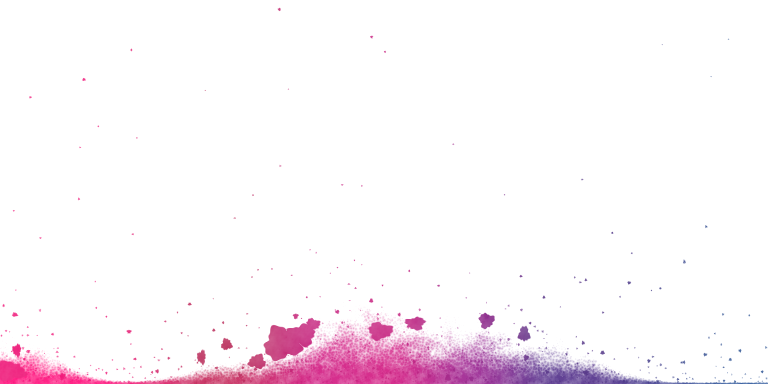
Reproduce this background procedurally as a Shadertoy shader.

```glsl
// Burst of coloured powder along the lower edge of a white ground, pink to blue.

const vec3 PAPER   = vec3(1.0);
const vec3 PINK    = vec3(1.00, 0.09, 0.50);
const vec3 CRIMSON = vec3(0.78, 0.19, 0.38);
const vec3 MAGENTA = vec3(0.83, 0.14, 0.53);
const vec3 PURPLE  = vec3(0.61, 0.18, 0.59);
const vec3 VIOLET  = vec3(0.35, 0.22, 0.56);
const vec3 BLUE    = vec3(0.20, 0.36, 0.62);

vec2 hash2(vec2 p) {
    vec3 q = fract(vec3(p.xyx) * vec3(0.1031, 0.1030, 0.0973));
    q += dot(q, q.yzx + 33.33);
    return fract((q.xx + q.yz) * q.zy);
}

// Distance to the nearest jittered cell point
float cellular(vec2 p) {
    vec2 id = floor(p), f = p - id;
    float nearest = 2.0;
    for (int y = -1; y <= 1; y++)
    for (int x = -1; x <= 1; x++) {
        vec2 cell = vec2(x, y);
        nearest = min(nearest, length(cell + hash2(id + cell) - f));
    }
    return nearest;
}

// Layered, warped sines in about -1..1
float ripple(vec2 p) {
    float sum = 0.0, gain = 0.5;
    for (int i = 0; i < 5; i++) {
        sum += gain * sin(p.x + 1.3 * sin(p.y)) * cos(p.y + 0.7 * sin(p.x));
        p = mat2(1.5, 1.2, -1.2, 1.5) * p + 2.7;
        gain *= 0.62;
    }
    return sum;
}

float bump(float x, float centre, float width) {
    float d = (x - centre) / width;
    return exp(-d * d);
}

float moundHeight(float x) {
    return 0.070 * bump(x, 0.04, 0.15) + 0.025 * bump(x, 0.56, 0.12)
         + 0.130 * bump(x, 0.94, 0.22) + 0.080 * bump(x, 1.27, 0.16)
         + 0.045 * bump(x, 1.50, 0.13);
}

vec3 powderColour(float x) {
    vec3 c = mix(PINK, CRIMSON, smoothstep(0.25, 0.55, x));
    c = mix(c, MAGENTA, smoothstep(0.58, 0.85, x));
    c = mix(c, PURPLE, smoothstep(1.00, 1.27, x));
    c = mix(c, VIOLET, smoothstep(1.23, 1.45, x));
    return mix(c, BLUE, smoothstep(1.52, 1.95, x));
}

// Coverage of a ragged lump; size holds its two radii
float chunk(vec2 p, vec2 centre, vec2 size, float px) {
    vec2 q = (p - centre) / size;
    float a = atan(q.y, q.x), seed = 40.0 * (centre.x + centre.y);
    float edge = 0.9 + 0.13 * sin(3.0 * a + seed) + 0.08 * sin(5.0 * a - seed)
               + 0.05 * sin(11.0 * a + 2.0 * seed);
    float soft = px / min(size.x, size.y);
    return 1.0 - smoothstep(edge - soft, edge + soft, length(q));
}

// One random lump per cell, rarer with height; radii are shares of a cell
float specks(vec2 p, float cell, float amount, vec2 reach, vec2 radii, float px) {
    vec2 id = floor(p / cell);
    vec2 dice = hash2(id + 517.0 * cell), spot = hash2(id + 91.7);
    float r = mix(radii.x, radii.y, dice.y * dice.y);
    vec2 centre = (id + mix(vec2(1.4 * r), vec2(1.0 - 1.4 * r), spot)) * cell;
    float chance = amount * exp(-centre.y / (reach.x + reach.y * moundHeight(centre.x)));
    vec2 size = r * cell * vec2(0.8 + 0.4 * spot.y, 1.2 - 0.4 * spot.x);
    return step(dice.x, chance) * chunk(p, centre, size, px);
}

void mainImage(out vec4 fragColor, in vec2 fragCoord) {
    vec2 p = fragCoord / iResolution.y;
    p.x *= 2.0 * iResolution.y / iResolution.x;
    float px = 0.8 / iResolution.y;
    vec3 powder = powderColour(p.x);
    float cloud = ripple(p * 34.0);
    float grain = cellular(p * 150.0);

    // Drifting dust with a grainy, ragged top
    float top = moundHeight(p.x) * (1.0 + 0.35 * cloud) + 0.004;
    float level = p.y / top + 0.5 * (grain - 0.45);
    float dust = 1.0 - smoothstep(0.25, 1.35, level);
    dust *= 0.85 + 0.2 * ripple(p * 75.0 + 9.0);

    // Scattered grains, from fine spray to lone far flecks
    float grains = 0.75 * specks(p, 0.011, 0.65, vec2(0.018, 0.50), vec2(0.10, 0.30), px);
    grains = max(grains, specks(p, 0.024, 0.50, vec2(0.060, 0.55), vec2(0.06, 0.18), px));
    grains = max(grains, specks(p, 0.050, 0.50, vec2(0.040, 0.90), vec2(0.07, 0.18), px));
    grains = max(grains, specks(p, 0.090, 0.50, vec2(0.280, 0.00), vec2(0.020, 0.038), px));

    // Large lumps resting on the mound
    float lumps = chunk(p, vec2(0.735, 0.105), vec2(0.052, 0.046), px);
    lumps = max(lumps, chunk(p, vec2(0.785, 0.128), vec2(0.040, 0.030), px));
    lumps = max(lumps, chunk(p, vec2(0.815, 0.155), vec2(0.019, 0.017), px));
    lumps = max(lumps, chunk(p, vec2(0.670, 0.058), vec2(0.024, 0.020), px));
    lumps = max(lumps, chunk(p, vec2(0.590, 0.103), vec2(0.015, 0.016), px));
    lumps = max(lumps, chunk(p, vec2(0.525, 0.070), vec2(0.012, 0.019), px));
    lumps = max(lumps, chunk(p, vec2(0.990, 0.138), vec2(0.034, 0.024), px));
    lumps = max(lumps, chunk(p, vec2(1.082, 0.158), vec2(0.027, 0.018), px));
    lumps = max(lumps, chunk(p, vec2(1.267, 0.165), vec2(0.021, 0.021), px));
    lumps = max(lumps, chunk(p, vec2(1.365, 0.130), vec2(0.016, 0.021), px));
    lumps = max(lumps, chunk(p, vec2(0.044, 0.088), vec2(0.012, 0.017), px));
    lumps = max(lumps, chunk(p, vec2(0.025, 0.033), vec2(0.044, 0.027), px));

    // Layer dust, grains and lumps over the ground
    vec3 colour = mix(PAPER, powder, clamp(dust, 0.0, 0.95));
    colour = mix(colour, powder * 0.94, 0.85 * grains);
    vec3 lumpColour = mix(powder * 0.93, PAPER, 0.10 + 0.10 * cloud);
    fragColor = vec4(mix(colour, lumpColour, 0.95 * lumps), 1.0);
}
```
